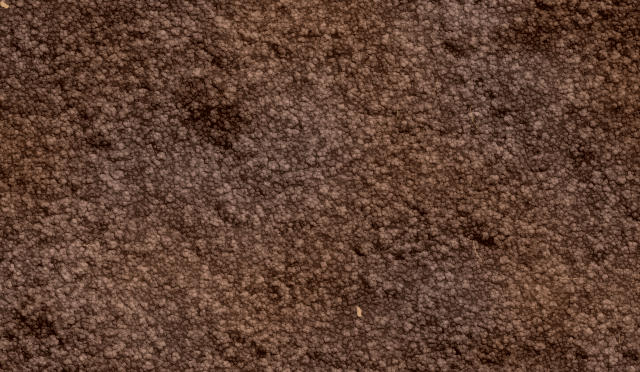
Write a Shadertoy shader that draws this texture.

```glsl
// Crumbly brown garden soil: clods, crumbs, shaded hollows and a few dry fibres.

#define CLOD_SIZE 0.075
#define CRUMB_SIZE 0.0095
#define LIGHT_DIR vec2(0.40, 0.917)
#define RELIEF_GAIN 0.085
#define CAVITY_GAIN 0.22
#define SHADOW_DEPTH 0.13
#define MEAN_TONE 0.42
#define DARK_SOIL vec3(0.21, 0.11, 0.06)
#define LIGHT_SOIL vec3(0.58, 0.44, 0.37)
#define STRAW vec3(0.80, 0.62, 0.45)
#define FIBRE_COUNT 11

vec2 hash2(vec2 p) {
    vec3 q = fract(p.xyx * vec3(0.1031, 0.1030, 0.0973));
    q += dot(q, q.yzx + 33.33);
    return fract((q.xx + q.yz) * q.zy);
}

float cornerSlope(vec2 cell, vec2 offset) {
    float angle = 6.2832 * hash2(cell).x;
    return dot(vec2(cos(angle), sin(angle)), offset);
}

// Gradient noise, roughly -0.7 to 0.7
float noise(vec2 p) {
    vec2 i = floor(p), f = fract(p);
    vec2 u = f * f * f * (f * (f * 6.0 - 15.0) + 10.0);
    vec2 e = vec2(1.0, 0.0);
    float low = mix(cornerSlope(i, f), cornerSlope(i + e, f - e), u.x);
    float high = mix(cornerSlope(i + e.yx, f - e.yx), cornerSlope(i + 1.0, f - 1.0), u.x);
    return mix(low, high, u.y);
}

// Scattered uneven domes: x = height in cell units, y = random tint of the clod
vec2 clods(vec2 p, float size, float share) {
    p /= size;
    p += 0.28 * vec2(noise(p * 1.4), noise(p * 1.4 + 19.0));
    vec2 cell = floor(p), best = vec2(0.0);
    for (int y = -1; y <= 1; y++)
    for (int x = -1; x <= 1; x++) {
        vec2 id = cell + vec2(x, y);
        vec2 kind = hash2(id + 57.0);
        float radius = mix(0.32, 0.75, kind.y) * smoothstep(0.0, 0.2, share - kind.x);
        vec2 d = p - id - hash2(id);
        d.x *= mix(0.85, 1.25, kind.x);
        float q = length(d) / max(radius, 0.01);
        float dome = radius * (1.0 - q * q * q);
        if (dome > best.x) best = vec2(dome, fract(kind.y * 7.0) - 0.5);
    }
    return best;
}

// x = height, y = cavity level of the crumbs, z = tint
vec3 soil(vec2 p) {
    float crumble = noise(p * 3.0 + 4.0);
    vec2 big = clods(p, CLOD_SIZE, 0.17 + 0.35 * crumble);
    vec2 middle = clods(p + 3.0, CLOD_SIZE * 0.48, 0.42 + 0.8 * crumble);
    vec2 small = clods(p + 7.0, CRUMB_SIZE * 2.0, 0.78 + 0.5 * crumble);
    vec2 fine = clods(p + 11.0, CRUMB_SIZE, 1.1);
    float height = 0.05 * noise(p * vec2(2.5, 4.0)) + 0.03 * noise(p * 9.0)
                 + 0.012 * noise(p * 24.0);
    height += CLOD_SIZE * (0.6 * big.x + 0.3 * middle.x);
    height += CRUMB_SIZE * (1.3 * small.x + 0.65 * fine.x);
    float cavity = small.x + fine.x - 0.6;
    float tint = big.y + middle.y + 0.8 * small.y + 0.6 * fine.y;
    return vec3(height, cavity, tint);
}

// Coverage of thin curved fibres and a few short pale chips
float fibres(vec2 p, float aspect, float blur) {
    float cover = 0.0;
    for (int i = 0; i < FIBRE_COUNT; i++) {
        vec2 seed = vec2(float(i) * 3.0 + 2.0, 41.0);
        vec2 shape = hash2(seed + 90.0);
        float angle = 3.1416 * shape.x;
        vec2 axis = vec2(cos(angle), sin(angle));
        vec2 d = p - hash2(seed) * vec2(aspect, 1.0);
        vec2 q = vec2(dot(d, axis), dot(d, vec2(-axis.y, axis.x)));
        bool chip = i < 2;
        float halfLength = chip ? 0.008 : mix(0.012, 0.035, shape.y);
        float width = chip ? 0.005 + 0.004 * noise(p * 90.0) : 0.0009;
        q.y += (shape.y - 0.5) * 16.0 * q.x * q.x + 0.003 * noise(p * 60.0);
        float edge = length(vec2(max(abs(q.x) - halfLength, 0.0), q.y)) - width;
        float strength = chip ? 1.0 : mix(0.3, 0.75, shape.x);
        cover = max(cover, strength * (1.0 - smoothstep(-blur, blur, edge)));
    }
    return cover;
}

void mainImage(out vec4 fragColor, in vec2 fragCoord) {
    vec2 p = fragCoord / iResolution.y;
    float aspect = iResolution.x / iResolution.y;

    // Slope towards the light, and shadows thrown by taller clods
    vec3 here = soil(p);
    float slope = (here.x - soil(p + LIGHT_DIR * 0.003).x) / 0.003;
    float rise = soil(p + LIGHT_DIR * 0.02).x - here.x;
    float shadow = clamp((rise - 0.006) * 40.0, 0.0, 1.0);

    // Broad hollows and patches
    float hollow = smoothstep(0.28, 0.55, noise(p * vec2(2.1, 3.6) + 8.3) + 0.12 * noise(p * 14.0));
    float patches = 0.09 * noise(p * 2.0 + 31.0) + 0.07 * noise(p * 7.0 + 5.0);
    vec2 fromCentre = (p - vec2(0.5 * aspect, 0.5)) / aspect;

    float tone = MEAN_TONE + patches + 0.03 * here.z + 0.05 * noise(p * 130.0);
    tone += RELIEF_GAIN * slope / (1.0 + 0.35 * abs(slope)) + CAVITY_GAIN * here.y;
    tone -= SHADOW_DEPTH * shadow + 0.10 * hollow + 0.12 * dot(fromCentre, fromCentre);

    // Tone to earth colour, with warmer and greyer dark parts
    float level = clamp((tone - 0.21) / 0.37, -0.3, 1.35);
    vec3 colour = mix(DARK_SOIL, LIGHT_SOIL, level);
    float warmth = clamp(2.5 * noise(p * 2.6 + 50.0) + hollow, -1.0, 1.0);
    colour *= 1.0 - warmth * (1.0 - 0.6 * clamp(level, 0.0, 1.0)) * vec3(0.0, 0.07, 0.19);

    colour = mix(colour, STRAW, fibres(p, aspect, 0.8 / iResolution.y));
    fragColor = vec4(clamp(colour, 0.0, 1.0), 1.0);
}
```
